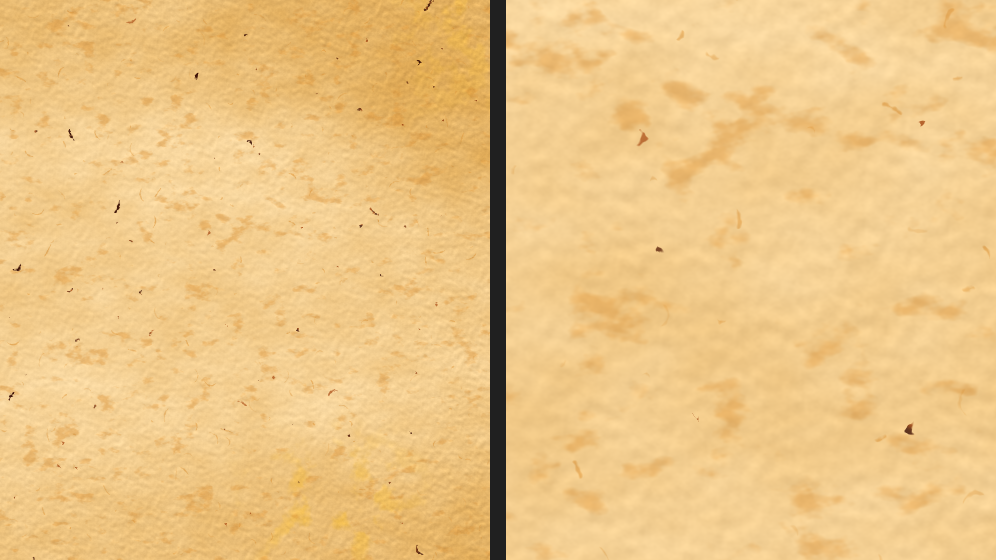
Left: the whole. Right: its middle third, enlarged.
Give the GLSL for this texture, as a Shadertoy shader.

```glsl
// Aged parchment: warm mottled paper with embossed grain, faint fibres and dark rust specks.

#define LIGHT_PAPER vec3(0.980, 0.855, 0.640)
#define DARK_PAPER  vec3(0.885, 0.685, 0.370)
#define FIBRE_TINT  vec3(0.850, 0.560, 0.200)
#define STAIN_TINT  vec3(0.960, 0.740, 0.240)
#define RUST        vec3(0.640, 0.250, 0.040)
#define CHAR        vec3(0.220, 0.050, 0.010)
#define GRAIN_SCALE 125.0
#define GRAIN_DEPTH 0.13
#define CLOUDINESS  0.75
#define FIBRE_COVER 0.42
#define SPECK_SHARE 0.50

// Integer hash of a cell and a seed, three values in 0..1
vec3 hash3(vec2 cell, float seed) {
    uvec3 v = uvec3(ivec3(vec3(cell, seed))) * 1664525u + 1013904223u;
    v.x += v.y * v.z; v.y += v.z * v.x; v.z += v.x * v.y;
    v ^= v >> 16u;
    v.x += v.y * v.z; v.y += v.z * v.x; v.z += v.x * v.y;
    return vec3(v >> 8u) / 16777216.0;
}

float noise(vec2 p) {
    vec2 cell = floor(p), f = fract(p);
    f = f * f * (3.0 - 2.0 * f);
    float low  = mix(hash3(cell, 0.0).x, hash3(cell + vec2(1, 0), 0.0).x, f.x);
    float high = mix(hash3(cell + vec2(0, 1), 0.0).x, hash3(cell + vec2(1, 1), 0.0).x, f.x);
    return mix(low, high, f.y);
}

float fbm(vec2 p, int octaves) {
    float sum = 0.0, weight = 0.5, total = 0.0;
    for (int i = 0; i < octaves; i++) {
        sum += weight * noise(p);
        total += weight;
        weight *= 0.5;
        p = mat2(1.6, 1.2, -1.2, 1.6) * p + 17.3;
    }
    return sum / total;
}

// Scattered bent strokes with ragged edges: x = coverage, y = random tone
vec2 strokes(vec2 p, float cells, float chance, float len, float width, float seed) {
    float soft = max(0.0009, 0.8 / iResolution.y);
    float ragged = noise(p * 380.0) - 0.5;
    vec2 best = vec2(0.0);
    for (int j = -1; j <= 1; j++)
    for (int i = -1; i <= 1; i++) {
        vec2 cell = floor(p * cells) + vec2(i, j);
        vec3 place = hash3(cell, seed), form = hash3(cell, seed + 1.0);
        if (place.z > chance) continue;
        vec2 q = p - (cell + place.xy) / cells;
        float angle = 6.2832 * form.x, c = cos(angle), s = sin(angle);
        q = mat2(c, -s, s, c) * q;
        float halfLen = len * mix(0.12, 1.0, form.y * form.y);
        q.y += (form.z - 0.5) * q.x * q.x / halfLen;
        float taper = 1.0 - 0.5 * min(abs(q.x) / halfLen, 1.0);
        float radius = width * (mix(0.6, 1.0, form.z) * taper + 1.3 * ragged);
        float d = length(vec2(max(abs(q.x) - halfLen, 0.0), q.y)) - radius;
        float cover = 1.0 - smoothstep(-soft, soft, d);
        if (cover > best.x) best = vec2(cover, fract(form.y * 17.0 + form.z * 5.0));
    }
    return best;
}

void mainImage(out vec4 fragColor, in vec2 fragCoord) {
    vec2 uv = fragCoord / iResolution.xy;
    vec2 p = fragCoord / iResolution.y;

    // Broad ageing: darker top, right and bottom, pale left and centre
    float edge = 0.48 * smoothstep(0.72, 1.12, uv.y + 0.2 * uv.x)
               + 0.28 * smoothstep(0.55, 1.0, uv.x)
               + 0.36 * smoothstep(0.38, 0.0, uv.y);
    float clouds = fbm(p * vec2(4.0, 7.0) + 3.0, 4) - 0.5;
    float mottle = fbm(p * vec2(22.0, 32.0) + 9.0, 3) - 0.5;
    float age = 0.22 + edge + CLOUDINESS * clouds + 0.35 * mottle;
    vec3 color = mix(LIGHT_PAPER, DARK_PAPER, clamp(age, 0.0, 1.1));

    // Yellow stains toward the lower right and upper right corner
    float stainArea = smoothstep(0.28, 0.0, length((uv - vec2(0.68, 0.09)) * vec2(1.0, 1.4)))
                    + 0.6 * smoothstep(0.3, 0.0, distance(uv, vec2(0.97, 0.98)));
    float stain = stainArea * smoothstep(0.5, 0.72, fbm(p * 28.0 + 40.0, 4));
    color = mix(color, STAIN_TINT, 0.65 * stain);

    // Faint flecks and short fibres pressed into the sheet
    float fleck = smoothstep(0.6, 0.82, fbm(p * vec2(38.0, 62.0) + 71.0, 4));
    color = mix(color, FIBRE_TINT, 0.4 * fleck);
    vec2 fibre = strokes(p, 22.0, 0.55, 0.012, 0.0013, 10.0);
    color = mix(color, FIBRE_TINT, FIBRE_COVER * fibre.x * mix(0.4, 1.3, fibre.y));

    // Embossed grain, lit from the upper left and rougher where aged
    vec2 g = mat2(0.9, 0.35, -0.45, 1.1) * p * GRAIN_SCALE;
    vec2 lightStep = vec2(-0.28, 0.36);
    float relief = fbm(g - lightStep, 3) - fbm(g + lightStep, 3);
    color *= 1.0 + GRAIN_DEPTH * (0.65 + 0.9 * edge) * relief * vec3(0.85, 1.0, 1.3);

    // Rust strokes and tiny charred dots
    vec2 speck = strokes(p, 9.0, SPECK_SHARE, 0.012, 0.0025, 20.0);
    vec3 speckColor = mix(RUST, CHAR, smoothstep(0.25, 0.75, speck.y + 0.6 * (noise(p * 210.0) - 0.5)));
    color = mix(color, speckColor, speck.x * mix(0.55, 0.95, speck.y));
    vec2 dots = strokes(p, 15.0, 0.2, 0.0018, 0.0016, 30.0);
    color = mix(color, mix(RUST, CHAR, dots.y), 0.75 * dots.x);

    fragColor = vec4(clamp(color, 0.0, 1.0), 1.0);
}
```
